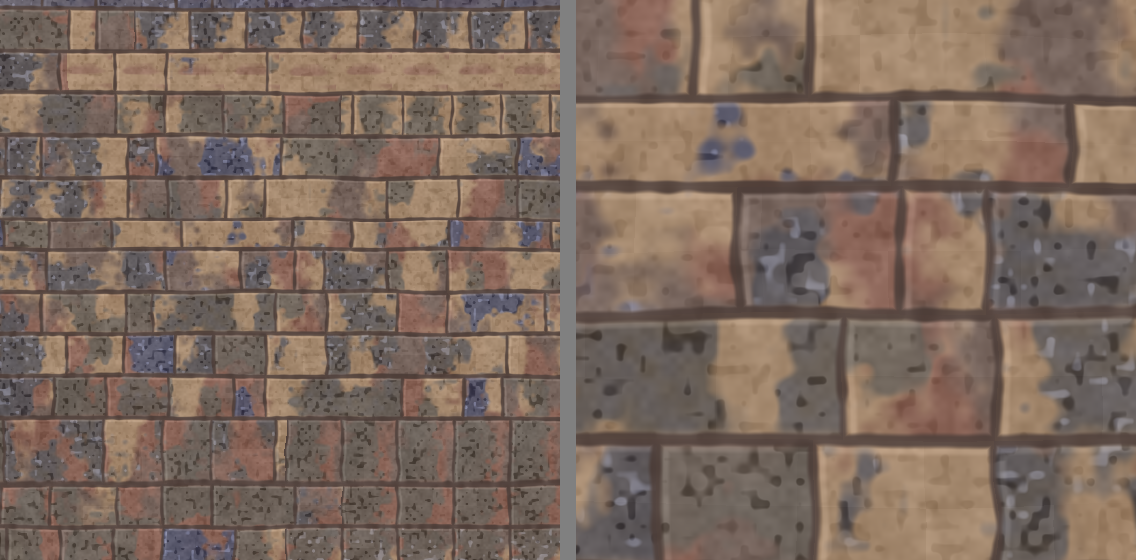
Left: the whole. Right: its middle third, enlarged.
Give the GLSL for this texture, as a three.js fragment shader.

```glsl
#define COLUMNS 10.0
#define ROWS 13.25
#define TOP_STRIP 0.0156
#define JOINT 0.0034
#define GRAIN 0.11
#define TAN vec3(0.66, 0.55, 0.44)
#define RUST vec3(0.55, 0.40, 0.35)
#define BROWN vec3(0.47, 0.40, 0.37)
#define OLIVE vec3(0.41, 0.38, 0.35)
#define SLATE vec3(0.34, 0.33, 0.35)
#define BLUE vec3(0.32, 0.33, 0.42)
#define MORTAR vec3(0.32, 0.26, 0.24)

varying vec2 vUv;

float hash(vec2 p) {
  vec3 q = fract(p.xyx * 0.1031);
  q += dot(q, q.yzx + 33.33);
  return fract((q.x + q.y) * q.z);
}

float noise(vec2 p) {
  vec2 i = floor(p), f = fract(p);
  f = f * f * (3.0 - 2.0 * f);
  return mix(mix(hash(i), hash(i + vec2(1.0, 0.0)), f.x),
             mix(hash(i + vec2(0.0, 1.0)), hash(i + 1.0), f.x), f.y);
}

// Course number from the top, with one thin course and one tall one
float courseAt(float t) {
  t += 0.0234 * clamp((t - 0.391) / 0.052, 0.0, 1.0);
  t -= 0.043 * clamp((t - 0.779) / 0.111, 0.0, 1.0);
  return (t - TOP_STRIP) * ROWS;
}

// Joints left and right of x, jittered and sometimes missing
vec2 brickSpan(float x, float row, float missing) {
  float cell = floor(x);
  vec2 span = vec2(cell - 4.0, cell + 4.0);
  for (int i = -3; i <= 3; i++) {
    float k = cell + float(i);
    float joint = k + 0.6 * (hash(vec2(k + 20.0, row + 7.0)) - 0.5);
    if (hash(vec2(k + 61.0, row + 31.0)) < missing) continue;
    if (joint <= x) span.x = max(span.x, joint);
    else span.y = min(span.y, joint);
  }
  return span;
}

void main() {
  vec2 p = vec2(vUv.x, 1.0 - vUv.y);
  vec2 wall = p + 0.005 * (vec2(noise(p * 31.0), noise(p * vec2(9.0, 14.0) + 40.0)) - 0.5);
  float y = courseAt(wall.y);
  float row = floor(y);
  float fy = y - row;
  float x = wall.x * COLUMNS;

  // Stretches of identical bricks
  bool topRun = row == 0.0 && x > 2.4;
  bool tallRun = row == 2.0 && x > 6.1;
  bool lowRun = row > 9.5 && x > 5.1 + mod(row, 2.0);
  bool run = topRun || tallRun || lowRun;
  float tanCourse = float(row == 1.0 && x > 1.2);
  float local = x;
  vec2 span;
  if (run) {
    x -= topRun ? 0.4 : 0.1;
    x *= tallRun ? 1.13 : 1.0;
    span = floor(x) + vec2(0.0, 1.0);
    local = fract(x);
  } else {
    span = brickSpan(x, row, mix(0.3, 0.68, tanCourse));
  }
  vec2 id = vec2(run ? 3.0 : floor(span.x * 4.0), row);
  float seed = hash(id + 17.0);
  vec2 q = vec2(local, fy) + vec2(seed * 53.0, row * 7.0 + 20.0);

  // Warm body colours
  float fine = noise(p * 85.0) - 0.5;
  float low = smoothstep(0.6, 0.95, p.y);
  float warm = noise(q * vec2(1.7, 0.6) + 90.0) + 0.35 * (seed - 0.5);
  warm += 0.55 * tanCourse - 0.22 * low + 0.15 * float(row == 4.0 || row == 7.0 || tallRun);
  vec3 color = mix(BROWN, RUST, smoothstep(0.3, 0.65, noise(q * vec2(2.3, 1.2)) + 0.2 * fine));
  color = mix(color, TAN, 0.92 * smoothstep(0.46, 0.68, warm + 0.2 * fine));

  // Horizontal streaks on the long tan bricks
  float streak = noise(vec2(fract(x) * 3.0, fy * 6.0) + 12.0);
  color = mix(color, RUST, 0.7 * tanCourse * smoothstep(0.5, 0.8, streak));

  // Soft dark burn patches
  float burn = noise(q * vec2(2.2, 1.1) + 30.0);
  if (run) burn = mix(burn, 0.95 - 1.2 * abs(local - 0.36), 0.7);
  burn += 0.1 * low - 0.4 * tanCourse + 0.2 * (1.0 - smoothstep(0.03, 0.08, p.x));
  float dark = smoothstep(0.47, 0.66, burn + 0.35 * fine);
  dark *= smoothstep(0.0, 0.2, min(fy, 1.0 - fy) + 0.08);
  float cool = hash(id + 71.0);
  vec3 burnColor = mix(OLIVE, SLATE, smoothstep(0.3, 0.75, cool - 0.25 * low + 0.3 * fine));
  burnColor = mix(burnColor, BLUE, step(0.83, cool));
  if (row < 0.0) { burnColor = BLUE; dark = 0.85; }
  color = mix(color, burnColor, 0.88 * dark);

  // Blocky tone shifts, pits, pale flecks and grain
  color += 0.04 * (hash(floor(vec2(x * 1.3 + row * 0.37, y * 2.0)) + 9.0) - 0.5);
  float speck = noise(p * 150.0 + 60.0);
  color -= (0.05 + 0.08 * dark) * smoothstep(0.66, 0.88, speck);
  color += vec3(0.13, 0.14, 0.17) * dark * step(0.5, cool) * smoothstep(0.7, 0.9, noise(p * 125.0 + 9.0));
  color += GRAIN * (0.6 * fine + 0.4 * (noise(p * 230.0) - 0.5));

  // Pale brick edges and dark joints
  float side = min(x - span.x, span.y - x) / COLUMNS;
  float bed = min(fy, 1.0 - fy) / ROWS;
  float edge = min(side + 0.001, bed);
  float lit = min((x - span.x) / COLUMNS, fy / ROWS);
  color += 0.065 * smoothstep(0.003, 0.005, lit) * (1.0 - smoothstep(0.006, 0.009, lit));
  float joint = 1.0 - smoothstep(JOINT - 0.0014, JOINT + 0.0018, edge + 0.002 * fine);
  color = mix(color, MORTAR + 0.07 * fine, 0.88 * joint);

  gl_FragColor = vec4(clamp(color, 0.0, 1.0), 1.0);
}
```
